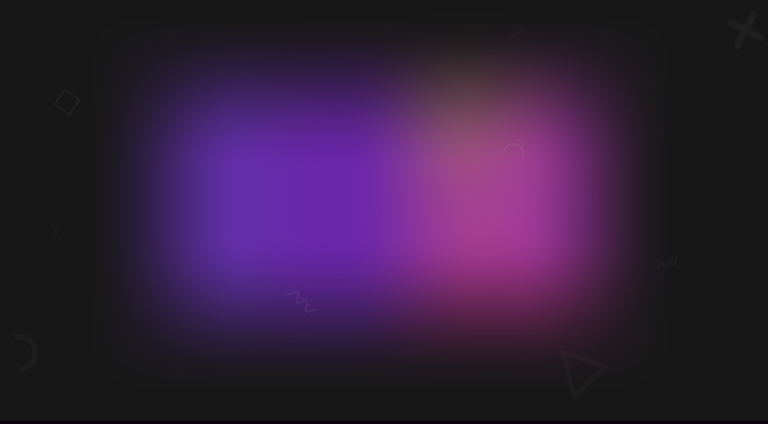
A Shadertoy shader for this background:

```glsl
// Blurred violet and magenta glow on charcoal, with faint scattered line shapes.

const vec3 CHARCOAL = vec3(0.092, 0.092, 0.094);
const vec3 BASE_LINE = vec3(0.055, 0.02, 0.06);
const vec3 INDIGO = vec3(0.385, 0.185, 0.66);
const vec3 VIOLET = vec3(0.415, 0.15, 0.67);
const vec3 MAGENTA = vec3(0.65, 0.23, 0.59);
const vec3 ORCHID = vec3(0.61, 0.20, 0.63);
const vec3 ROSE = vec3(0.61, 0.17, 0.47);
const vec3 TAN = vec3(0.60, 0.41, 0.42);

vec2 rotate(vec2 p, float a) {
    float c = cos(a), s = sin(a);
    return vec2(c * p.x + s * p.y, c * p.y - s * p.x);
}

// Coverage of a rectangle whose edges fade over +-blur.
float softBox(vec2 p, vec2 low, vec2 high, float blur) {
    vec2 rise = smoothstep(low - blur, low + blur, p);
    vec2 fall = 1.0 - smoothstep(high - blur, high + blur, p);
    return rise.x * rise.y * fall.x * fall.y;
}

// Distance functions
float segment(vec2 p, vec2 a, vec2 b) {
    vec2 d = b - a;
    return length(p - a - d * clamp(dot(p - a, d) / dot(d, d), 0.0, 1.0));
}

float cross2(vec2 p, float size) {
    p = abs(p);
    return min(length(vec2(max(p.x - size, 0.0), p.y)),
               length(vec2(p.x, max(p.y - size, 0.0))));
}

float squareOutline(vec2 p, float size) {
    vec2 q = abs(p) - size;
    return abs(length(max(q, 0.0)) + min(max(q.x, q.y), 0.0));
}

// Half ring, open towards negative y.
float halfRing(vec2 p, float radius) {
    float ends = length(vec2(abs(p.x) - radius, p.y));
    return p.y > 0.0 ? abs(length(p) - radius) : ends;
}

float triangleOutline(vec2 p, vec2 a, vec2 b, vec2 c) {
    return min(segment(p, a, b), min(segment(p, b, c), segment(p, c, a)));
}

float squiggle(vec2 p, float halfLength, float height, float waves) {
    float k = 3.14159 * waves / halfLength;
    float x = clamp(p.x, -halfLength, halfLength);
    float slope = height * k * cos(k * x);
    return length(vec2(p.x - x, (p.y - height * sin(k * x)) / sqrt(1.0 + slope * slope)));
}

float stroke(float d, float halfWidth, float pixel) {
    return 1.0 - smoothstep(halfWidth - pixel, halfWidth + pixel, d);
}

// Colour field, revealed through a blurred rectangle
vec3 glow(vec2 p) {
    vec3 left = mix(INDIGO, VIOLET, smoothstep(0.5, 0.8, p.x));
    vec3 right = mix(MAGENTA, ORCHID, smoothstep(1.14, 1.4, p.x));
    right = mix(right, ROSE, 1.0 - smoothstep(0.18, 0.48, p.y));
    vec2 warm = (p - vec2(1.03, 0.83)) / vec2(0.21, 0.24);
    right = mix(right, TAN, 0.95 * exp(-dot(warm, warm)));
    vec3 tint = mix(left, right, smoothstep(0.80, 1.13, p.x));
    float cover = softBox(p, vec2(0.39, 0.26), vec2(1.405, 0.782), 0.19);
    return mix(CHARCOAL, tint, cover);
}

// Faint line shapes, as an opacity
float ornaments(vec2 p, float pixel) {
    float thin = 0.0022;
    float ink = 0.045 * stroke(cross2(rotate(p - vec2(1.759, 0.929), 1.1), 0.041), 0.008, pixel);
    ink += 0.055 * stroke(squareOutline(rotate(p - vec2(0.158, 0.759), 0.95), 0.021), thin, pixel);
    ink += 0.035 * stroke(cross2(rotate(p - vec2(0.132, 0.454), 0.5), 0.008), thin, pixel);
    ink += 0.035 * stroke(halfRing(rotate(p - vec2(0.045, 0.168), -1.4), 0.038), 0.006, pixel);
    ink += 0.03 * stroke(triangleOutline(p, vec2(1.327, 0.170), vec2(1.428, 0.136),
                                         vec2(1.354, 0.066)), 0.006, pixel);
    ink += 0.09 * stroke(halfRing(rotate(p - vec2(1.211, 0.638), -0.1), 0.023), thin, pixel);
    ink += 0.08 * stroke(squiggle(rotate(p - vec2(0.712, 0.288), -0.75), 0.038, 0.009, 2.5), thin, pixel);
    ink += 0.045 * stroke(squiggle(rotate(p - vec2(1.574, 0.378), 0.25), 0.025, 0.006, 2.5), thin, pixel);
    ink += 0.03 * stroke(segment(p, vec2(1.200, 0.909), vec2(1.236, 0.931)), thin, pixel);
    return ink;
}

void mainImage(out vec4 fragColor, in vec2 fragCoord) {
    vec2 p = fragCoord / iResolution.y;
    float pixel = 0.75 / iResolution.y;
    vec3 color = mix(glow(p), vec3(0.75), ornaments(p, pixel));
    color = mix(BASE_LINE, color, smoothstep(0.008 - pixel, 0.008 + pixel, p.y));
    fragColor = vec4(color, 1.0);
}
```
